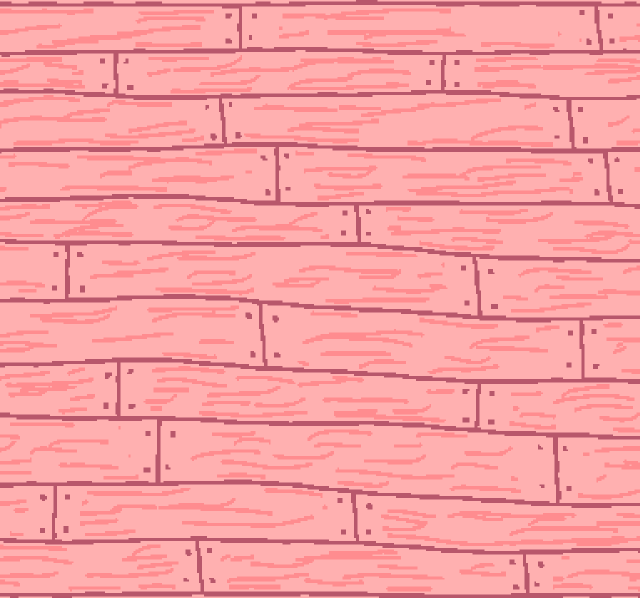
Write a WebGL 2 fragment shader that draws this texture.

```glsl
#version 300 es
precision highp float;
// Hand-drawn pink floorboards: eleven wavy plank rows with butt joints,
// four nails at each joint and broken wood-grain strokes. Shapes are distance
// tests on a coarse pixel grid, supersampled so that the steps stay smooth.

#define PIXEL (1.0 / 358.0)   // size of one drawing step
#define SEAM_HALF 0.0036      // half width of seams and joints
#define GRAIN_HALF 0.0034     // half width of grain strokes
#define NAIL_HALF 0.0042      // half size of a nail
#define NAIL_REACH 0.021      // nail distance from its joint
#define WAVE 0.0042           // seam waviness
#define SAG 0.034             // drop of the middle rows to the right
#define LANES 5               // grain lanes per plank
#define SAMPLES 2             // supersamples per axis

uniform vec2 u_resolution;
out vec4 outColor;

const vec3 WOOD = vec3(1.0, 0.69, 0.69);
const vec3 GRAIN = vec3(1.0, 0.55, 0.56);
const vec3 OUTLINE = vec3(0.72, 0.34, 0.42);

// Row layout, top to bottom, as fractions of the canvas height.
const int ROWS = 11;
const float SEAM_Y[12] = float[](0.007, 0.086, 0.159, 0.248, 0.333, 0.403,
                                 0.501, 0.608, 0.697, 0.808, 0.902, 0.993);
const float FIRST_JOINT[11] = float[](0.402, 0.194, 0.373, 0.464, 0.599, 0.113,
                                      0.439, 0.198, 0.265, 0.091, 0.334);
const float PLANK_LENGTH[11] = float[](0.599, 0.547, 0.582, 0.553, 0.9, 0.686,
                                       0.535, 0.601, 0.666, 0.503, 0.546);

float hash(vec2 p) {
    vec3 q = fract(vec3(p.xyx) * vec3(0.1031, 0.1030, 0.0973));
    q += dot(q, q.yzx + 33.33);
    return fract((q.x + q.y) * q.z);
}

// Height of a seam below the top edge at position x.
float seam(int i, float x) {
    float n = float(i);
    float phase = 6.283 * hash(vec2(n, 71.0));
    float inner = smoothstep(0.0, 2.0, n) * (1.0 - smoothstep(9.5, 11.0, n));
    float wave = sin(x * (7.0 + 3.0 * hash(vec2(n, 5.0))) + phase)
               + 0.5 * sin(x * 17.0 + 2.3 * phase);
    float sag = SAG * smoothstep(3.0, 5.5, n) * (1.0 - smoothstep(9.0, 11.5, n));
    return SEAM_Y[i] + WAVE * mix(0.35, 1.0, inner) * wave
         + sag * smoothstep(0.2, 1.1, x) + 0.0006 * sin(x * 70.0 + phase);
}

// Distance to one grain stroke: a wavy capsule, often curled at one end.
float grainStroke(float x, float y, float height, float row, float lane) {
    vec2 id = vec2(row * 13.0 + 3.0, lane * 7.0 + 11.0);
    float width = mix(0.10, 0.36, hash(id));
    float slot = x / width + 5.0 * hash(id + 40.0);
    vec2 cell = id + vec2(floor(slot) * 31.0, 2.0);
    if (hash(cell + 9.0) < 0.10) return 1.0;
    float start = 0.04 + 0.32 * hash(cell + 17.0);
    float end = 0.62 + 0.34 * hash(cell + 23.0);
    float t = (fract(slot) - start) / (end - start);
    float side = hash(cell + 29.0) - 0.5;
    float along = side > 0.0 ? t : 1.0 - t;
    float bend = 0.0045 * sin(x * 17.0 + 6.283 * hash(cell + 37.0))
               + 0.0012 * sin(x * 53.0 + lane)
               + 0.030 * side * exp(-7.0 * clamp(along, 0.0, 1.0));
    float center = height * (lane + 0.9) / (float(LANES) + 0.8)
                 + 0.010 * (hash(cell + 43.0) - 0.5) + bend;
    center = clamp(center, 0.011, height - 0.011);
    float overshoot = max(abs(t - 0.5) - 0.5, 0.0) * (end - start) * width;
    return length(vec2(overshoot, y - center));
}

// Colour of the floor; p.y runs downwards from the top edge.
vec3 floorboards(vec2 p) {
    int row = -1;
    float line = 1.0;
    for (int i = 0; i <= ROWS; i++) {
        float d = p.y - seam(i, p.x);
        line = min(line, abs(d));
        if (d > 0.0) row = i;
    }
    if (line < SEAM_HALF) return OUTLINE;
    if (row < 0 || row >= ROWS) return WOOD;

    float top = seam(row, p.x);
    float height = seam(row + 1, p.x) - top;
    float y = p.y - top;
    float r = float(row);

    // Leaning joints, each with two pairs of nails.
    float gap = 1.0;
    for (int k = 0; k < 2; k++) {
        vec2 id = vec2(r + 2.0, float(k) * 5.0 + 50.0);
        float lean = 0.016 * (hash(id) - 0.25);
        float dx = p.x - FIRST_JOINT[row] - float(k) * PLANK_LENGTH[row]
                 - lean * (y / height - 0.5) - 0.0008 * sin(y * 130.0 + r);
        gap = min(gap, abs(dx));
        for (int n = 0; n < 4; n++) {
            vec2 nail = vec2(n & 1, n >> 1);
            float wobble = hash(id * 3.0 + float(n) * 19.0);
            vec2 at = vec2((nail.x * 2.0 - 1.0) * NAIL_REACH + 0.010 * (wobble - 0.5),
                           height * mix(0.22, 0.78, nail.y) + 0.008 * (wobble - 0.5));
            vec2 d = abs(vec2(dx, y) - at);
            if (max(d.x, d.y) < NAIL_HALF * mix(0.85, 1.25, wobble)
                && d.x + d.y < NAIL_HALF * 1.9) return OUTLINE;
        }
    }
    if (gap < SEAM_HALF * 0.95) return OUTLINE;

    // Grain strokes keep clear of the joints.
    for (int n = 0; n < LANES; n++) {
        float lane = float(n);
        float clear = 0.032 + 0.035 * hash(vec2(r, lane + 90.0));
        if (gap > clear && grainStroke(p.x, y, height, r, lane) < GRAIN_HALF) return GRAIN;
    }
    return WOOD;
}

void main() {
    vec3 sum = vec3(0.0);
    for (int i = 0; i < SAMPLES * SAMPLES; i++) {
        vec2 shift = (vec2(i % SAMPLES, i / SAMPLES) + 0.5) / float(SAMPLES) - 0.5;
        vec2 p = (gl_FragCoord.xy + shift) / u_resolution.y;
        p.y = 1.0 - p.y;
        sum += floorboards((floor(p / PIXEL) + 0.5) * PIXEL);
    }
    outColor = vec4(sum / float(SAMPLES * SAMPLES), 1.0);
}
```
